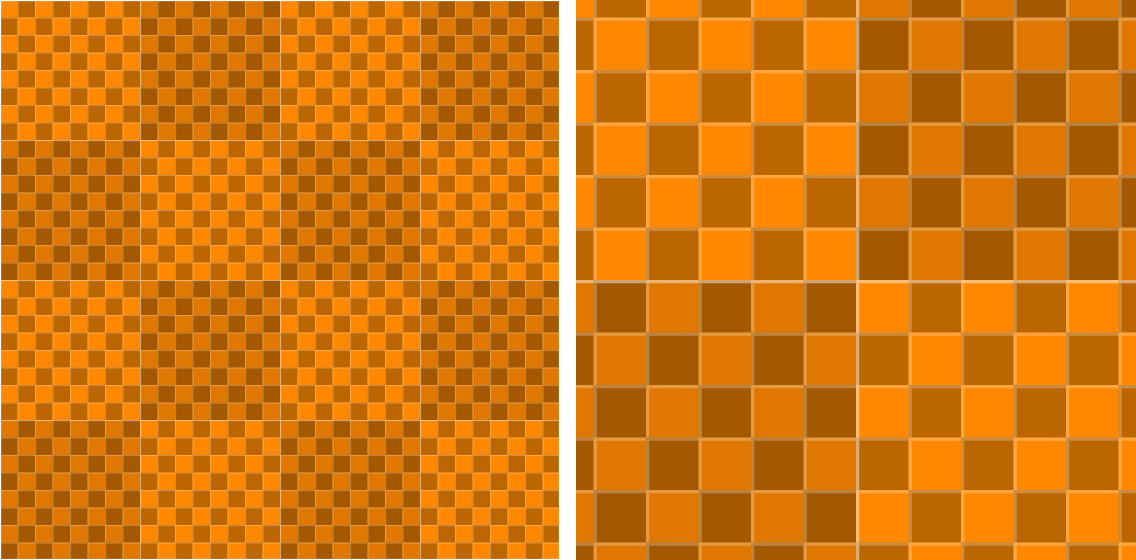
Left, the full canvas; right, a detail of the centre.
This pattern is drawn by a Shadertoy shader. Its source:

```glsl
// A 4x4 board of light and shaded tiles, each holding an 8x8 orange checker,
// ruled with translucent white lines and framed by a thin white border.
// Checkers are box-filtered square waves; lines are periodic distance bands.

// Square wave of half-period 1, from +1 to -1, smoothed over one pixel.
vec2 squareWave(vec2 p, vec2 pixel) {
    vec2 edge = 0.5 - abs(fract(p) - 0.5);
    return (1.0 - 2.0 * mod(floor(p), 2.0)) * min(edge / (0.5 * pixel), 1.0);
}

// Checkerboard blend: 1 on even squares, 0 on odd ones.
float checker(vec2 p, vec2 pixel) {
    vec2 wave = squareWave(p, pixel);
    return 0.5 + 0.5 * wave.x * wave.y;
}

// Coverage of grid lines that start at each whole number.
float gridLines(vec2 p, float width, vec2 pixel) {
    vec2 dist = abs(fract(p - 0.5 * width + 0.5) - 0.5);
    vec2 cover = clamp((0.5 * width - dist) / pixel + 0.5, 0.0, 1.0);
    cover *= min(width / pixel, 1.0);
    return max(cover.x, cover.y);
}

void mainImage(out vec4 fragColor, in vec2 fragCoord) {
    // Canvas position measured from the upper left.
    vec2 uv = fragCoord / iResolution.xy;
    uv.y = 1.0 - uv.y;
    vec2 pixel = 1.0 / iResolution.xy;
    float lineWidth = 1.0 / 512.0;

    // Small checker, dimmed on alternate large tiles.
    vec3 color = mix(vec3(0.735, 0.4, 0.0), vec3(1.0, 0.535, 0.0),
                     checker(uv * 32.0, pixel * 32.0));
    color *= mix(0.875, 1.0, checker(uv * 4.0, pixel * 4.0));

    // Faint cell lines, with stronger lines between tiles.
    float cellLine = gridLines(uv * 32.0, lineWidth * 32.0, pixel * 32.0);
    float tileLine = gridLines(uv * 4.0, lineWidth * 4.0, pixel * 4.0);
    color = mix(color, vec3(1.0), max(0.25 * cellLine, 0.45 * tileLine));

    // White frame around the canvas.
    vec2 inset = min(uv, 1.0 - uv);
    vec2 border = clamp((lineWidth - inset) / pixel + 0.5, 0.0, 1.0);
    color = mix(color, vec3(1.0), max(border.x, border.y));

    fragColor = vec4(color, 1.0);
}
```
